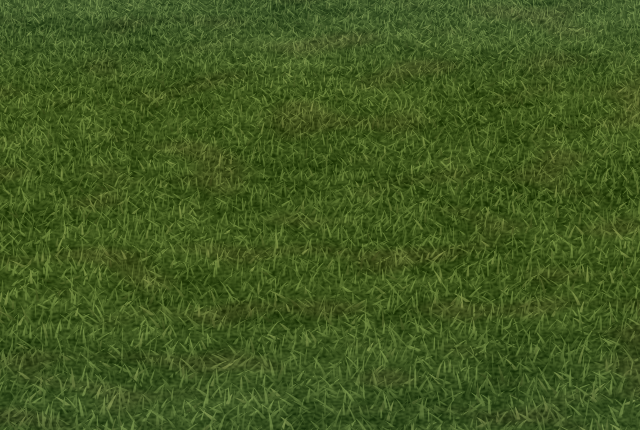
This texture is drawn by a Shadertoy shader. Its source:

```glsl
// Mown lawn seen in perspective: rows of tapered grass blades over dark thatch.

const vec3 MID_GREEN  = vec3(0.262, 0.352, 0.122);
const vec3 TONE_STEP  = vec3(0.145, 0.150, 0.098); // one unit of light or shade
const vec3 DRY_SHIFT  = vec3(0.026, -0.004, 0.012);
const vec3 COOL_SHIFT = vec3(-0.004, 0.004, 0.045);

const float NEAR_ROW = 0.022; // row spacing at the bottom edge
const float SHRINK   = 0.60;  // loss of scale from bottom to top
const int ROWS_BELOW = 4;
const int CELL_REACH = 5;

vec3 hash3(vec2 p) {
    vec3 q = fract(p.xyx * vec3(0.1031, 0.1030, 0.0973));
    q += dot(q, q.yxz + 33.33);
    return fract((q.xxy + q.yzz) * q.zyx);
}

vec2 gradient(vec2 cell) {
    float angle = 6.2832 * hash3(cell + 71.0).x;
    return vec2(cos(angle), sin(angle));
}

// Gradient noise, roughly -0.7 to 0.7
float gradientNoise(vec2 p) {
    vec2 i = floor(p), f = p - i;
    vec2 u = f * f * f * (f * (f * 6.0 - 15.0) + 10.0);
    vec2 e = vec2(0.0, 1.0);
    float low = mix(dot(gradient(i), f),
                    dot(gradient(i + e.yx), f - e.yx), u.x);
    float high = mix(dot(gradient(i + e.xy), f - e.xy),
                     dot(gradient(i + e.yy), f - e.yy), u.x);
    return mix(low, high, u.y);
}

// Perspective: height on the canvas to row number, and back
float rowAt(float y) {
    return -log(1.0 - SHRINK * y) / (SHRINK * NEAR_ROW);
}

float heightOf(float row) {
    return (1.0 - exp(-row * SHRINK * NEAR_ROW)) / SHRINK;
}

// Coverage in x, position from root to tip in y
vec2 blade(vec2 p, float len, float lean, float halfWidth, float soft) {
    float slant = sqrt(1.0 + lean * lean);
    float rise = len / slant;
    float t = p.y / rise;
    if (t < 0.0 || t > 1.0) return vec2(0.0);
    float spine = lean * rise * t * (0.6 + 0.4 * t);
    float d = abs(p.x - spine) / slant;
    float width = halfWidth * (1.0 - t * t);
    float ends = smoothstep(0.0, 0.15, t) * (1.0 - smoothstep(0.8, 1.0, t));
    return vec2(smoothstep(-soft, soft, width - d) * ends, t);
}

// Broad bands and smaller clumps of light and shade
float patchTone(vec2 p) {
    float bands = gradientNoise(p * vec2(2.2, 8.0) + 3.0);
    float clumps = gradientNoise(p * vec2(8.0, 25.0) + 17.0);
    float tufts = gradientNoise(p * vec2(24.0, 56.0) + 41.0);
    return 0.34 * bands + 0.40 * clumps + 0.44 * tufts;
}

vec3 grassColor(float tone, float dry, float cool) {
    return MID_GREEN + TONE_STEP * tone + DRY_SHIFT * dry + COOL_SHIFT * cool;
}

// Paint the blades from the farthest row to the nearest; x = tone, y = dryness
vec2 paintBlades(vec2 p, vec2 ground, float soft) {
    vec2 paint = ground;
    float row = floor(rowAt(p.y));
    for (int j = 1; j >= -ROWS_BELOW; j--) {
        float r = row + float(j);
        float rootY = heightOf(r);
        float scale = NEAR_ROW * (1.0 - SHRINK * rootY);
        float cellWidth = 0.5 * scale;
        float cell = floor(p.x / cellWidth);
        for (int i = -CELL_REACH; i <= CELL_REACH; i++) {
            vec2 id = vec2(cell + float(i), r);
            vec3 place = hash3(id + 11.0);
            vec3 look = hash3(id + 157.0);
            vec2 root = vec2((id.x + place.x) * cellWidth,
                             rootY + (place.y - 0.5) * scale);
            float len = scale * mix(1.2, 2.7, place.z);
            float swing = 2.0 * look.x - 1.0;
            float lean = 0.12 + swing * (0.65 + 1.5 * swing * swing);
            float halfWidth = scale * mix(0.08, 0.18, look.y);
            vec2 b = blade(p - root, len, lean, halfWidth, soft);
            float straw = step(0.94, look.y);
            float tone = mix(-0.62, 0.96, look.z) + 0.75 * (b.y - 0.4) + 0.3 * straw;
            paint = mix(paint, vec2(tone, ground.y + 0.6 * straw), b.x);
        }
    }
    return paint;
}

void mainImage(out vec4 fragColor, in vec2 fragCoord) {
    vec2 p = fragCoord / iResolution.y;
    float soft = max(0.0016, 0.6 / iResolution.y);

    // Thatch between the blades, with faint dry spots
    float grain = gradientNoise(p * vec2(95.0, 150.0));
    float dry = smoothstep(0.0, 0.5, gradientNoise(p * vec2(5.0, 16.0) + 29.0));
    vec2 paint = paintBlades(p, vec2(-0.45 + 0.7 * grain, dry), soft);

    // Uneven growth, plus cooler light near the upper and lower edges
    float tone = paint.x + patchTone(p) + 0.35 * grain;
    tone += 0.05 + 0.12 * smoothstep(0.55, 1.0, p.y);
    float cool = smoothstep(0.75, 1.0, p.y) + 0.7 * (1.0 - smoothstep(0.0, 0.4, p.y));
    vec3 color = grassColor(clamp(tone, -1.2, 1.4), paint.y, cool);
    fragColor = vec4(clamp(color, 0.0, 1.0), 1.0);
}
```
